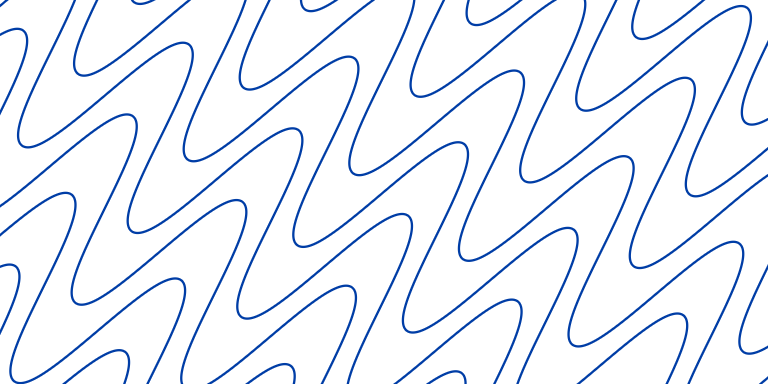
A WebGL 1 fragment shader for this pattern:

```glsl
precision highp float;
// Thin blue wave lines on white, running diagonally down to the right.
// Each line is a rounded cosine wave in a rotated frame; lines repeat in
// groups of four with a slightly wider gap after every group.

uniform vec2 u_resolution;

const float TAU = 6.2831853;

// All lengths are fractions of the canvas height.
const float TILT = 0.6632;          // downward slope of the lines, 38 degrees
const vec2 ORIGIN = vec2(0.4854, 0.2870);
const float WAVELENGTH = 0.3622;
const vec2 HARMONICS = vec2(0.2469, -0.0094); // first and third amplitudes
const float SPACING = 0.2370;       // between the lines of a group
const float GROUP_PERIOD = 0.9701;  // from one group to the next
const float LINES_PER_GROUP = 4.0;
const float HALF_WIDTH = 0.0030;

const vec3 PAPER = vec3(1.0);
const vec3 INK = vec3(0.0, 0.24, 0.65);

vec2 rotate(vec2 p, float angle) {
  float c = cos(angle), s = sin(angle);
  return vec2(c * p.x - s * p.y, s * p.x + c * p.y);
}

// Height of the wave in x, its slope in y.
vec2 wave(float x, float wavelength, vec2 amplitude) {
  float k = TAU / wavelength;
  float a = k * x;
  float height = amplitude.x * cos(a) + amplitude.y * cos(3.0 * a);
  float slope = -k * (amplitude.x * sin(a) + 3.0 * amplitude.y * sin(3.0 * a));
  return vec2(height, slope);
}

// Signed offset from the nearest of the grouped, repeated lines.
float groupedOffset(float y, float spacing, float period, float count) {
  float g = mod(y + 0.5 * spacing, period);
  float index = min(floor(g / spacing), count - 1.0);
  return g - (index + 0.5) * spacing;
}

// Distance to the wave, sliding a foot point towards the nearest spot.
float waveDistance(vec2 p, float wavelength, vec2 amplitude) {
  float foot = p.x;
  for (int i = 0; i < 4; i++) {
    vec2 w = wave(foot, wavelength, amplitude);
    vec2 tangent = vec2(1.0, w.y);
    foot += dot(p - vec2(foot, w.x), tangent) / dot(tangent, tangent);
  }
  return distance(p, vec2(foot, wave(foot, wavelength, amplitude).x));
}

// Coverage of a stroke, smoothed over one pixel.
float stroke(float dist, float halfWidth, float pixel) {
  return clamp(0.5 + (halfWidth - dist) / pixel, 0.0, 1.0);
}

void main() {
  float pixel = 1.0 / u_resolution.y;
  vec2 p = rotate(gl_FragCoord.xy * pixel - ORIGIN, TILT);

  // Fold every line onto a single wave.
  float base = wave(p.x, WAVELENGTH, HARMONICS).x;
  p.y = base + groupedOffset(p.y - base, SPACING, GROUP_PERIOD, LINES_PER_GROUP);

  float dist = waveDistance(p, WAVELENGTH, HARMONICS);
  gl_FragColor = vec4(mix(PAPER, INK, stroke(dist, HALF_WIDTH, pixel)), 1.0);
}
```
